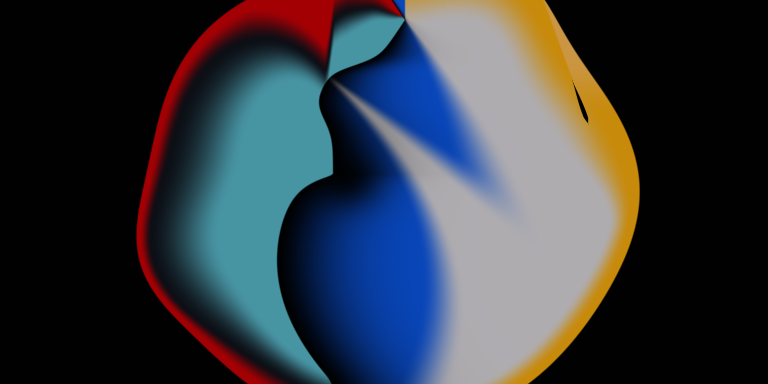
This background is drawn by a WebGL 1 fragment shader. Its source:

```glsl
precision highp float;
// A soft, lobed disc on black: red rim and teal on the left, blue folds,
// a pale body and a gold rim on the right, all fanning out of one pivot.
// Edges are curves x(y) or polar bumps; colours fade by distance to them.

uniform vec2 u_resolution;

// Layout, in design units: GRID units per canvas height, y measured downward
const float GRID = 384.0;
const vec2 CENTER = vec2(388.0, 200.0);
const vec2 PIVOT = vec2(405.0, 20.0);
const vec2 RAY_START = vec2(345.0, 88.0);
const float BASE_RADIUS = 231.0;
const float TIP_X = 328.0;

const vec3 BACKDROP = vec3(0.004, 0.003, 0.006);
const vec3 RED = vec3(0.64, 0.0, 0.015);
const vec3 TEAL = vec3(0.28, 0.58, 0.64);
const vec3 SHADOW = vec3(0.045, 0.055, 0.08);
const vec3 BLUE = vec3(0.035, 0.28, 0.74);
const vec3 PALE = vec3(0.685, 0.675, 0.69);
const vec3 GOLD = vec3(0.78, 0.54, 0.04);
const vec3 TAN = vec3(0.80, 0.60, 0.32);

// Smooth periodic bump around a direction in degrees
float bump(float angle, float degrees, float sharpness) {
  return exp(sharpness * (cos(angle - radians(degrees)) - 1.0));
}

float outlineRadius(float a) {
  return BASE_RADIUS + 21.0 * bump(a, 4.0, 10.5) + 32.0 * bump(a, 62.0, 22.7)
    + 24.0 * bump(a, 194.0, 20.3) + 18.0 * bump(a, 140.0, 7.3);
}

float smoothMin(float a, float b, float k) {
  float h = max(k - abs(a - b), 0.0) / k;
  return min(a, b) - 0.25 * h * h * k;
}

// Winding edge between the teal half and the blue half
float foldX(float y) {
  float notch = (y - 102.0) / 26.0;
  float neck = 72.0 - 0.67 * abs(y - PIVOT.y);
  float upper = 333.0 - 14.0 * exp(-notch * notch)
    + neck / (1.0 + exp((y - 66.5) / 4.5));
  float belly = y - 260.0;
  float lower = 277.0 + 0.0037 * belly * belly
    + 18.0 * exp(min((180.0 - y) / 10.0, 5.0));
  return smoothMin(upper, lower, 8.0);
}

// Red rim with a hanging pointed lobe, fading through shadow into teal
vec3 leftSide(vec2 p, float depth) {
  float lobe = 12.0 + 92.0 * exp((min(p.x, TIP_X) - TIP_X) / 62.0);
  float arch = 43.0 + 11.0 * smoothstep(370.0, PIVOT.x, p.x)
    + 14.0 * exp((330.0 - max(p.x, 330.0)) / 8.0);
  float rim = mix(lobe, arch, smoothstep(324.0, 335.0, p.x));
  rim = mix(rim, 14.0, smoothstep(150.0, 300.0, p.y));
  rim += 13.0 * smoothstep(300.0, GRID, p.y);

  float pinch = clamp(distance(p, PIVOT) / 60.0, 0.1, 1.0);
  float fade = mix(72.0, 24.0, smoothstep(180.0, 330.0, p.x)) * pinch;
  float teal = smoothstep(-4.0, fade, depth - rim);
  float red = 1.0 - smoothstep(max(rim - 30.0 * pinch, 0.2 * rim), rim, depth);
  return mix(mix(SHADOW, TEAL, teal), RED, red);
}

// Two blue folds split by a pale ray, then the pale body and gold rim
vec3 rightSide(vec2 p, float depth, float inset) {
  float drop = max(p.y - PIVOT.y, 0.0);
  float sag = p.y - 297.0;
  float bellyX = 443.0 - 0.0024 * sag * sag;
  float bellySoft = 5.0 + 0.08 * max(p.y - RAY_START.y, 0.0);
  float belly = 1.0 - smoothstep(-bellySoft, bellySoft, p.x - bellyX);

  float wingX = PIVOT.x + 0.7 * drop - 0.0012 * drop * drop;
  float wingSoft = 1.0 + 0.2 * drop;
  float rayY = RAY_START.y + 0.74 * (p.x - RAY_START.x);
  float raySoft = 4.0 + 0.12 * max(p.x - RAY_START.x, 0.0);
  float wing = (1.0 - smoothstep(-wingSoft, wingSoft, p.x - wingX))
    * (1.0 - smoothstep(-raySoft, raySoft, p.y - rayY));

  // Darkening along the fold and in its inner corner
  float reach = 4.0 + 110.0 * (1.0 - exp(-drop / 50.0));
  float light = 1.0 - exp(-2.6 * pow(max(inset, 0.0) / reach, 1.5));
  vec2 corner = (p - vec2(346.0, 180.0)) / vec2(36.0, 28.0);
  light *= 1.0 - 0.85 * exp(-dot(corner, corner));

  float rim = mix(45.0, 18.0, smoothstep(140.0, 230.0, p.y));
  float gold = 1.0 - smoothstep(0.3 * rim, 1.5 * rim, depth);
  vec3 body = mix(PALE, GOLD, gold) * sqrt(light);
  return mix(body, BLUE * light, max(belly, wing));
}

void main() {
  float pixel = GRID / u_resolution.y;
  vec2 p = (gl_FragCoord.xy - 0.5 * u_resolution) * pixel;
  p = vec2(p.x + GRID, 0.5 * GRID - p.y);

  vec2 arm = vec2(p.x - CENTER.x, CENTER.y - p.y);
  float depth = outlineRadius(atan(arm.y, arm.x)) - length(arm);
  float inset = p.x - foldX(p.y);
  float slope = foldX(p.y + 0.5) - foldX(p.y - 0.5);
  float side = smoothstep(-pixel, pixel, inset / sqrt(1.0 + slope * slope));
  vec3 color = mix(leftSide(p, depth), rightSide(p, depth, inset), side);

  // Creased flap at the upper right, opening into a thin slit
  float crease = p.x - 543.0 - 0.365 * p.y;
  float flap = smoothstep(-1.0, 2.0, crease) * (1.0 - smoothstep(55.0, 120.0, p.y));
  color = mix(color, TAN, 0.8 * flap);
  float slit = 3.0 * smoothstep(68.0, 112.0, p.y) * (1.0 - smoothstep(116.0, 127.0, p.y));
  color = mix(color, BACKDROP, smoothstep(0.0, 1.5 * pixel, slit - abs(crease)));

  color = mix(BACKDROP, color, smoothstep(-pixel, pixel, depth));
  gl_FragColor = vec4(color, 1.0);
}
```
